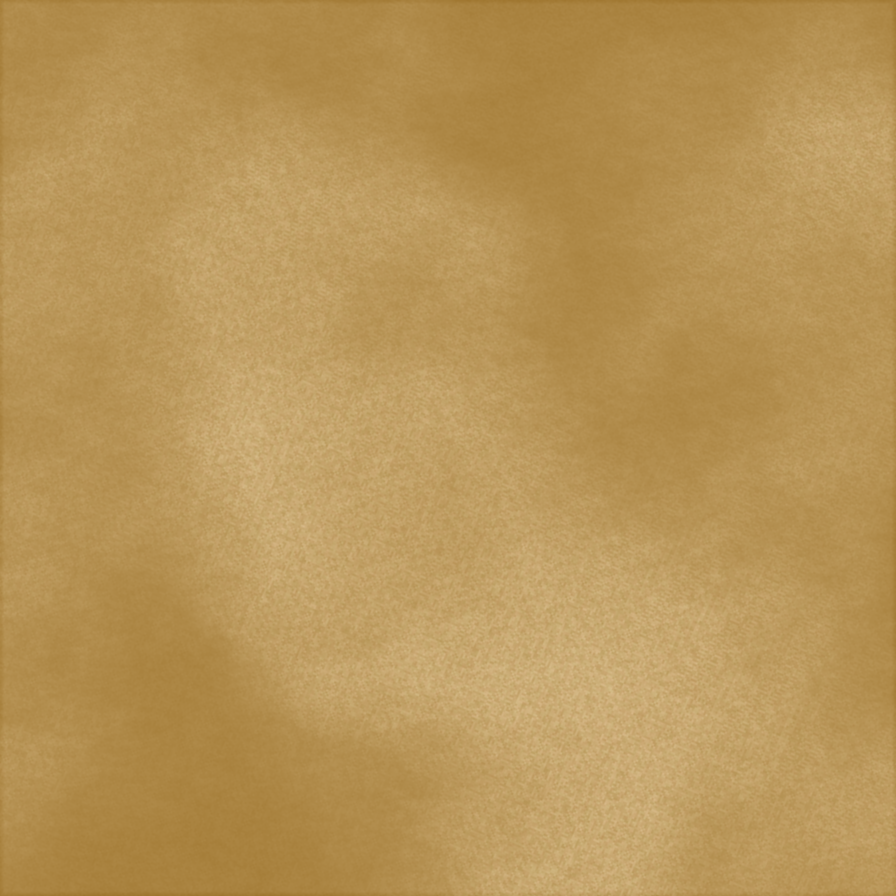
This texture is drawn by a WebGL 2 fragment shader. Its source:

```glsl
#version 300 es
precision highp float;
// Aged tan parchment: soft cloudy stains around a pale, off-centre glow.
// Warped fractal noise sets the tone; fine grain grows stronger in the pale
// areas, faint level fibres cover the sheet, and the rim is slightly darker.

#define BASE_COLOR vec3(0.726, 0.589, 0.349)
#define TONE_STEP vec3(0.035, 0.043, 0.056)
#define GLOW_CENTER vec2(0.57, 0.37)
#define GLOW_RADIUS 0.33
#define GLOW_GAIN 3.0
#define CLOUD_SCALE 3.2
#define CLOUD_GAIN 8.0
#define GRAIN_SCALE 430.0
#define GRAIN_GAIN 1.9
#define FIBRE_GAIN 0.4
#define RIM_WIDTH 0.006

uniform vec2 u_resolution;
out vec4 fragColor;

float hash(vec2 p) {
  return fract(sin(dot(p, vec2(127.1, 311.7))) * 43758.5453);
}

float valueNoise(vec2 p) {
  vec2 cell = floor(p);
  vec2 f = fract(p);
  f = f * f * (3.0 - 2.0 * f);
  float low = mix(hash(cell), hash(cell + vec2(1.0, 0.0)), f.x);
  float high = mix(hash(cell + vec2(0.0, 1.0)), hash(cell + 1.0), f.x);
  return mix(low, high, f.y);
}

// Fractal noise, centred on zero; each octave is turned to hide the lattice.
float clouds(vec2 p) {
  const mat2 turn = mat2(0.8, 0.6, -0.6, 0.8);
  float sum = 0.0;
  float weight = 0.5;
  for (int i = 0; i < 5; i++) {
    sum += weight * (valueNoise(p) - 0.5);
    p = turn * p * 2.03 + 17.3;
    weight *= 0.44;
  }
  return sum;
}

// Pale Gaussian pool with an uneven outline, roughly zero on average.
float glow(vec2 uv, vec2 warp) {
  vec2 d = (uv - GLOW_CENTER + warp) / GLOW_RADIUS;
  return exp(-dot(d, d)) - 0.31;
}

void main() {
  vec2 uv = gl_FragCoord.xy / u_resolution;

  // Broad stains, a little wider than tall
  vec2 warp = vec2(clouds(uv * 4.0 + 3.7), clouds(uv * 4.0 + 41.2));
  vec2 stainPos = uv * vec2(0.85, 1.1) + 0.25 * warp;
  float tone = GLOW_GAIN * glow(uv, 0.5 * warp)
             + CLOUD_GAIN * clouds(stainPos * CLOUD_SCALE + 8.4);

  // Soft mottling and level fibres
  tone += 0.4 * (valueNoise(uv * vec2(45.0, 70.0)) - 0.5);
  tone += FIBRE_GAIN * (valueNoise(uv * vec2(85.0, 210.0) + 5.1) - 0.5);

  // Stains saturate gently at the dark end, leaving a longer pale tail
  tone = tone < 0.0 ? 2.4 * tanh(tone / 2.4) : 3.2 * tanh(tone / 3.2);

  // Fine grain on a turned lattice, crisp where pale and muted where dark
  float paleness = smoothstep(-1.6, 2.0, tone);
  vec2 grainPos = mat2(0.92, 0.39, -0.39, 0.92) * uv * GRAIN_SCALE;
  float grain = 0.7 * valueNoise(grainPos)
              + 0.3 * valueNoise(grainPos * 0.45 + 23.0) - 0.5;
  tone += GRAIN_GAIN * mix(0.35, 1.5, paleness) * grain;

  // Thin dark rim
  vec2 inset = min(uv, 1.0 - uv);
  tone -= 0.9 * (1.0 - smoothstep(0.0, RIM_WIDTH, min(inset.x, inset.y)));

  // Slight drift between ruddy and greenish specks
  float tint = valueNoise(grainPos * 0.6 + 71.0) - 0.5;
  vec3 color = BASE_COLOR + TONE_STEP * tone;
  color += vec3(0.02, -0.008, 0.012) * tint * paleness;
  fragColor = vec4(color, 1.0);
}
```
